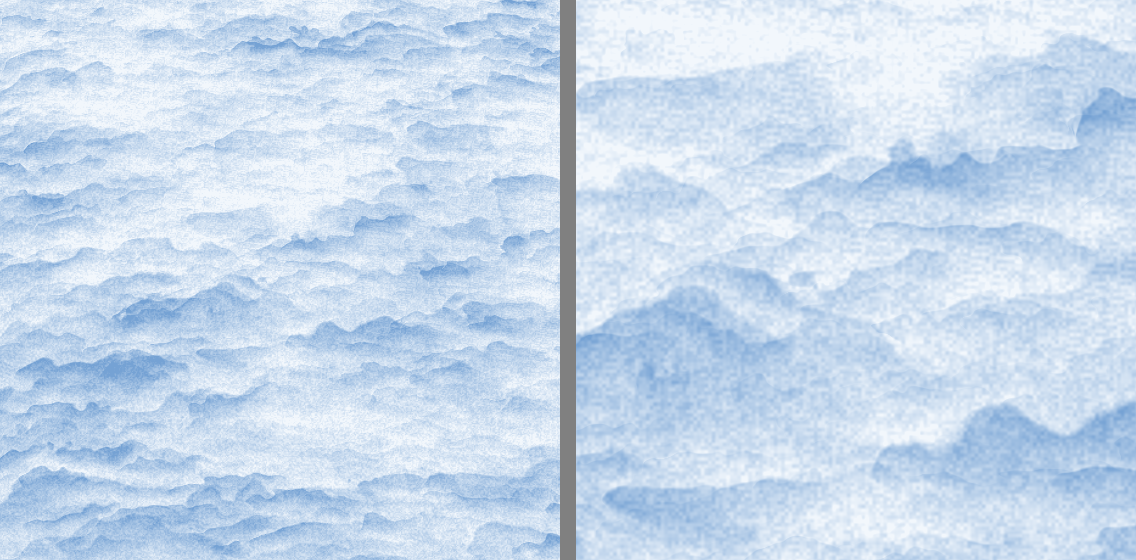
Left: the whole. Right: its middle third, enlarged.
Write a Shadertoy shader that draws this texture.

```glsl
float hash(vec2 p) {
    return fract(sin(dot(p, vec2(127.1, 311.7))) * 43758.5);
}

float noise(vec2 p) {
    vec2 i = floor(p), f = fract(p);
    f = f * f * (3.0 - 2.0 * f);
    return mix(mix(hash(i), hash(i + vec2(1, 0)), f.x),
               mix(hash(i + vec2(0, 1)), hash(i + vec2(1, 1)), f.x), f.y);
}

float fbm(vec2 p) {
    float sum = 0.0, amp = 0.5;
    for (int i = 0; i < 4; i++) {
        sum += amp * noise(p);
        p = p * 2.03 + 17.3;
        amp *= 0.5;
    }
    return sum / 0.9375;
}

// Shadow of overlapping drifts: steep left edge, arched crest, long tail
float driftShadow(vec2 p) {
    vec2 q = p + vec2(0.8, 1.2) * (vec2(fbm(p * vec2(2.2, 0.9)), fbm(p * vec2(2.0, 0.8) + 40.0)) - 0.5);
    q += vec2(0.16, 0.30) * (vec2(noise(p * vec2(9.0, 3.5)), noise(p * vec2(8.0, 3.0) + 9.0)) - 0.5);
    float shadow = 0.10;

    // Far rows first, so that near drifts cover them
    for (int row = 3; row >= -2; row--) {
        for (int col = -2; col <= 0; col++) {
            vec2 cell = floor(q) + vec2(col, row);
            vec2 origin = cell + vec2(hash(cell), hash(cell + 31.7));
            float size = hash(cell + 57.3);
            float x = (q.x - origin.x) / mix(0.7, 1.9, size);
            float along = clamp(x, 0.0, 1.0);
            float crest = mix(0.9, 2.1, size) * sqrt(along) * (1.0 - along)
                        + 0.9 * (hash(cell + 83.1) - 0.4) * along;
            float depth = crest - (q.y - origin.y);
            float below = max(depth, 0.0);

            float span = smoothstep(0.0, 0.03 + 0.09 * below, x) * (1.0 - smoothstep(0.4, 1.0, x));
            float rim = smoothstep(-0.8, 0.0, depth) * (1.0 - smoothstep(0.0, 0.08, depth));
            shadow *= 1.0 - 0.75 * rim * span;

            float strength = mix(0.25, 1.0, hash(cell + 11.9));
            float cover = smoothstep(0.0, 0.09, depth) * (1.0 - smoothstep(0.6, 2.3, depth)) * span;
            shadow = mix(shadow, strength * exp(-1.2 * below), cover);
        }
    }
    return shadow;
}

void mainImage(out vec4 fragColor, in vec2 fragCoord) {
    vec2 uv = fragCoord / iResolution.xy;

    // Receding ground: features shrink towards the top
    float nearness = 1.7 - uv.y;
    vec2 ground = vec2((uv.x - 0.5) / nearness, -log(nearness)) + 3.0;

    // Drifts of three sizes, with broad patches of shade
    float patches = fbm(ground * vec2(4.0, 8.0) + 5.0);
    float large = driftShadow(ground * vec2(4.8, 16.0));
    float medium = driftShadow(ground * vec2(9.0, 31.0) + 70.0);
    float small = driftShadow(ground * vec2(19.0, 58.0) + 130.0);
    float light = 0.975 - 0.62 * large * mix(0.5, 1.5, patches)
                - 0.46 * medium * mix(0.4, 1.5, smoothstep(0.25, 0.7, patches))
                - 0.22 * small;
    light -= 0.36 * (patches - 0.5);

    // Wind streaks, falling gently to the right
    vec2 wind = vec2(ground.x, ground.y + 0.16 * ground.x);
    light += 0.30 * (fbm(wind * vec2(9.0, 70.0)) - 0.5);
    light += 0.16 * (fbm(ground * vec2(50.0, 95.0)) - 0.5);

    // Snow grain
    light += 0.30 * (noise(uv * 460.0) - 0.5) + 0.14 * (noise(uv * 230.0 + 23.0) - 0.5);

    vec3 shadeBlue = vec3(0.46, 0.635, 0.83);
    vec3 snowWhite = vec3(0.95, 0.97, 0.99);
    fragColor = vec4(mix(shadeBlue, snowWhite, clamp(light, 0.0, 1.0)), 1.0);
}
```
